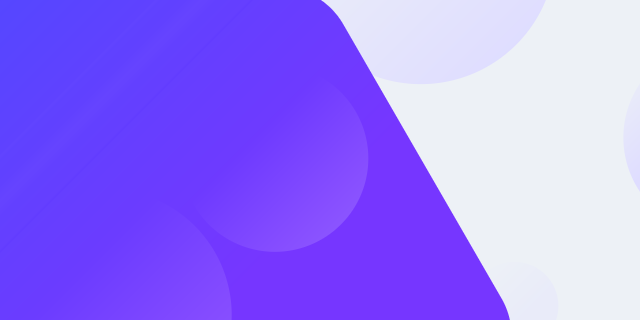
This background is drawn by a WebGL 1 fragment shader. Its source:

```glsl
precision highp float;
// A large rounded violet hexagon over a pale backdrop, with translucent discs on both.
// Shapes are signed distances; each disc and the panel fade along one shared diagonal,
// and a few faint streaks cross the panel's upper left.
uniform vec2 u_resolution;

// Coverage of a shape, softened over about one pixel
float cover(float dist) {
  return clamp(0.5 - dist * u_resolution.y, 0.0, 1.0);
}

// Flat-topped hexagon with the given apothem
float hexagon(vec2 p, float apothem) {
  const vec3 k = vec3(-0.8660, 0.5, 0.5774);
  p = abs(p);
  p -= 2.0 * min(dot(k.xy, p), 0.0) * k.xy;
  p -= vec2(clamp(p.x, -k.z * apothem, k.z * apothem), apothem);
  return length(p) * sign(p.y);
}

// Disc whose opacity rises towards the lower right, between two radii fractions
float fadingDisc(vec2 p, vec2 center, float radius, float fadeFrom, float fadeTo) {
  vec2 q = (p - center) / radius;
  float along = dot(q, vec2(0.7071, -0.7071));
  float fade = clamp((along - fadeFrom) / (fadeTo - fadeFrom), 0.0, 1.0);
  return fade * cover((length(q) - 1.0) * radius);
}

// Soft diagonal band
float streak(float diagonal, float center, float width) {
  return 1.0 - smoothstep(0.0, width, abs(diagonal - center));
}

void main() {
  vec2 p = gl_FragCoord.xy / u_resolution.y;
  float diagonal = p.x + 1.0 - p.y;

  // Pale backdrop and its lavender discs
  vec3 lavender = vec3(0.875, 0.868, 1.0);
  vec3 color = vec3(0.930, 0.946, 0.965);
  color = mix(color, lavender, fadingDisc(p, vec2(1.315, 1.159), 0.422, -1.0, 1.0));
  color = mix(color, lavender, fadingDisc(p, vec2(2.250, 0.570), 0.302, -1.3, -0.3));
  color = mix(color, lavender, 0.3 * fadingDisc(p, vec2(1.607, 0.044), 0.138, -1.2, 0.3));

  // Violet panel: blue at the upper left, purple at the lower right
  vec3 panel = mix(vec3(0.335, 0.278, 1.0), vec3(0.463, 0.212, 1.0),
                   clamp(diagonal / 1.65, 0.0, 1.0));
  panel += vec3(0.012, 0.012, 0.0) * streak(diagonal, 0.63, 0.06);
  panel += vec3(0.008, 0.008, 0.0) * streak(diagonal, 0.49, 0.012);
  panel -= vec3(0.010, 0.010, 0.0) * streak(diagonal, 0.787, 0.008);

  // White sheen of the panel's discs
  float sheen = fadingDisc(p, vec2(0.859, 0.495 + 0.010), 0.292, -0.3, 1.0)
              + fadingDisc(p, vec2(0.331, 0.016), 0.393, -0.4, 1.0);
  panel = mix(panel, vec3(1.0), 0.15 * sheen);

  float panelDist = hexagon(p - vec2(0.375, -0.0495), 0.857) - 0.234;
  gl_FragColor = vec4(mix(color, panel, cover(panelDist)), 1.0);
}
```
